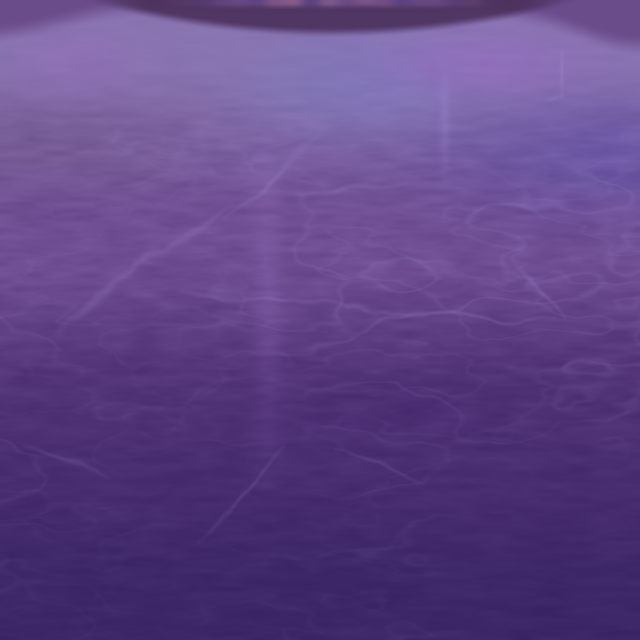
Reproduce this texture procedurally as a three.js fragment shader.

```glsl
// Violet weathered wall: soft glows near the top, pale cracks, dark curved rim.
#define DEEP vec3(0.235, 0.150, 0.405)
#define LOW vec3(0.315, 0.195, 0.465)
#define MIDDLE vec3(0.435, 0.305, 0.575)
#define HIGH vec3(0.535, 0.455, 0.690)
#define CRACK_TINT vec3(0.58, 0.49, 0.78)
#define RIM_DARK vec3(0.285, 0.180, 0.345)
#define RIM_SOFT vec3(0.400, 0.270, 0.520)
#define CRACK_GAIN 0.26
#define VEIN_GAIN 0.17
#define GRAIN_GAIN 0.055

varying vec2 vUv;

float hash(vec2 p) {
  p = fract(p * vec2(0.1031, 0.1137));
  p += dot(p, p.yx + 33.33);
  return fract((p.x + p.y) * p.x * 17.0);
}

float noise(vec2 p) {
  vec2 i = floor(p), f = fract(p);
  f = f * f * (3.0 - 2.0 * f);
  return mix(mix(hash(i), hash(i + vec2(1, 0)), f.x),
             mix(hash(i + vec2(0, 1)), hash(i + vec2(1, 1)), f.x), f.y);
}

float fbm(vec2 p) {
  float sum = 0.0, amp = 0.5;
  for (int i = 0; i < 5; i++) {
    sum += amp * noise(p);
    p = mat2(1.6, 0.5, -0.5, 1.6) * p + 7.3;
    amp *= 0.5;
  }
  return sum;
}

// Soft elliptical spot, 1 at its centre.
float glow(vec2 p, vec2 centre, vec2 size) {
  vec2 d = (p - centre) / size;
  return exp(-dot(d, d));
}

// Thin line fading at both ends.
float crack(vec2 p, vec2 a, vec2 b, float width) {
  vec2 ab = b - a;
  float t = clamp(dot(p - a, ab) / dot(ab, ab), 0.0, 1.0);
  float d = length(p - a - ab * t) / width;
  return exp(-d * d) * (0.35 + 2.6 * t * (1.0 - t));
}

// Narrow ridge where the noise crosses its middle value.
float vein(vec2 p, float width) {
  float d = (fbm(p) - 0.48) / width;
  return exp(-d * d);
}

vec3 wall(vec2 p) {
  float y = p.y + 0.06 * (fbm(p * vec2(2.5, 4.0)) - 0.5);
  vec3 c = mix(DEEP, LOW, smoothstep(0.02, 0.43, y));
  c = mix(c, MIDDLE, smoothstep(0.36, 0.62, y));
  c = mix(c, HIGH, smoothstep(0.66, 0.91, y));
  c = mix(c, vec3(0.46, 0.36, 0.57), 0.65 * glow(p, vec2(0.08, 0.78), vec2(0.25, 0.08)));
  c = mix(c, vec3(0.41, 0.34, 0.65), 0.80 * glow(p, vec2(0.97, 0.76), vec2(0.27, 0.09)));
  c = mix(c, vec3(0.49, 0.47, 0.73), 0.75 * glow(p, vec2(0.57, 0.87), vec2(0.16, 0.08)));
  c = mix(c, vec3(0.57, 0.43, 0.74), 0.80 * glow(p, vec2(0.76, 0.90), vec2(0.16, 0.05)));
  c = mix(c, vec3(0.57, 0.43, 0.72), 0.60 * glow(p, vec2(0.12, 0.90), vec2(0.10, 0.05)));
  c = mix(c, vec3(0.28, 0.17, 0.44), 0.50 * glow(p, vec2(0.66, 0.36), vec2(0.20, 0.06)));
  return c;
}

float cracks(vec2 p) {
  vec2 q = p + 0.035 * (vec2(fbm(p * 14.0), fbm(p * 14.0 + 31.0)) - 0.48);
  float s = crack(q, vec2(0.10, 0.48), vec2(0.24, 0.61), 0.006);
  s += crack(q, vec2(0.22, 0.59), vec2(0.37, 0.68), 0.005);
  s += crack(q, vec2(0.36, 0.66), vec2(0.51, 0.80), 0.004);
  s += crack(q, vec2(0.46, 0.70), vec2(0.65, 0.71), 0.004);
  s += crack(q, vec2(0.28, 0.545), vec2(0.58, 0.52), 0.004);
  s += crack(q, vec2(0.54, 0.52), vec2(0.86, 0.495), 0.003);
  s += crack(q, vec2(0.80, 0.59), vec2(0.88, 0.50), 0.004);
  s += crack(q, vec2(0.31, 0.16), vec2(0.45, 0.29), 0.003);
  s += crack(q, vec2(0.53, 0.295), vec2(0.66, 0.25), 0.003);
  s += crack(q, vec2(0.04, 0.31), vec2(0.17, 0.25), 0.003);
  return s;
}

void main() {
  vec2 p = vUv;
  vec3 color = wall(p);

  // Brushed grain and fine veins, densest in the upper middle
  float grain = fbm(p * vec2(22.0, 100.0)) - 0.48;
  float veins = vein(p * vec2(5.0, 11.0), 0.014) + 0.7 * vein(p * vec2(9.0, 24.0) + 19.0, 0.025);
  float patches = smoothstep(0.32, 0.66, fbm(p * 5.0 + 4.0));
  float level = mix(0.35, 1.0, smoothstep(0.15, 0.6, p.y)) * (1.0 - smoothstep(0.76, 0.9, p.y));
  color += GRAIN_GAIN * grain * (0.5 + level);
  color = mix(color, CRACK_TINT, VEIN_GAIN * veins * patches * level);
  color = mix(color, CRACK_TINT, CRACK_GAIN * min(cracks(p), 1.0) * (0.45 + 0.55 * level));

  // Faint upright streaks and a small hook
  float streak = glow(p, vec2(0.42, 0.50), vec2(0.022, 0.20));
  streak += 0.8 * glow(p, vec2(0.695, 0.80), vec2(0.008, 0.07));
  streak += 0.7 * crack(p, vec2(0.878, 0.85), vec2(0.878, 0.92), 0.003);
  streak += 0.7 * crack(p, vec2(0.855, 0.843), vec2(0.878, 0.85), 0.003);
  color += 0.06 * streak * vec3(0.8, 0.7, 0.9);

  // Soft shoulders at both corners, then the dark sagging rim
  float side = abs(p.x - 0.48);
  float shoulder = 0.985 - 0.045 * smoothstep(0.25, 0.52, side) - 0.015 * smoothstep(0.85, 1.0, p.x);
  color = mix(color, RIM_SOFT, 0.85 * smoothstep(-0.015, 0.022, p.y - shoulder));
  float sag = 0.946 + 0.36 * (p.x - 0.52) * (p.x - 0.52);
  float rim = smoothstep(-0.006, 0.012, p.y - sag) * (1.0 - smoothstep(0.28, 0.42, abs(p.x - 0.52)));
  color = mix(color, RIM_DARK, 0.88 * rim);
  float lip = smoothstep(0.984, 0.996, p.y) * (1.0 - smoothstep(0.12, 0.28, abs(p.x - 0.52)));
  color = mix(color, mix(vec3(0.36, 0.27, 0.55), vec3(0.62, 0.43, 0.62), noise(p * 35.0)), 0.7 * lip);

  gl_FragColor = vec4(color, 1.0);
}
```
